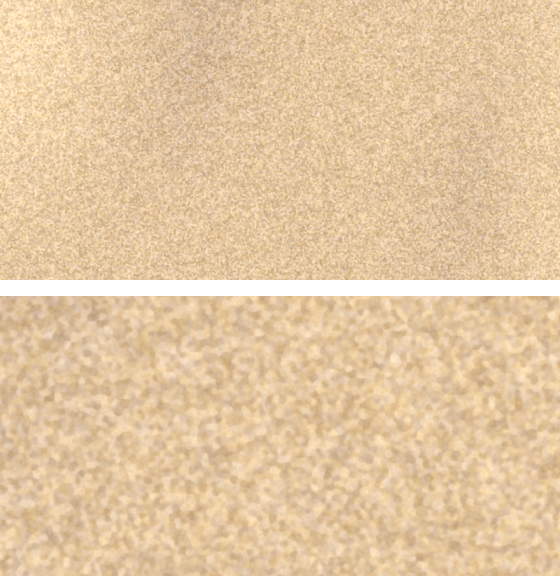
Top: the whole. Bottom: its middle third, enlarged.
This texture is drawn by a WebGL 2 fragment shader. Its source:

```glsl
#version 300 es
precision highp float;
// Fine dry sand in soft sunlight: blended scattered grains vary in brightness
// and warmth, faint slanting clumps group them, and broad shallow dunes
// add a sunlit corner and two greyish hollows.

uniform vec2 u_resolution;
out vec4 fragColor;

// Sizes are counted in cells per canvas height.
const float GRAIN_CELLS = 160.0;
const float SPECK_CELLS = 250.0;
const float CLUMP_CELLS = 62.0;
const float DRIFT_CELLS = 5.0;
const float GRAIN_SOFTNESS = 3.6;
const float CLUMP_ANGLE = 0.5;
const float CLUMP_STRETCH = 1.6;

const float GRAIN_CONTRAST = 0.038;
const float SPECK_CONTRAST = 0.012;
const float CLUMP_CONTRAST = 0.010;
const float DRIFT_CONTRAST = 0.004;
const float WARMTH_CONTRAST = 0.016;
const float DARK_GRAIN_BOOST = 0.25;

const vec3 SAND = vec3(0.897, 0.780, 0.627);
const vec3 TONE_AXIS = vec3(0.94, 1.03, 1.06);
const vec3 WARM_AXIS = vec3(0.45, 0.10, -1.0);
const vec3 SUNLIGHT = vec3(0.073, 0.082, 0.074);
const vec3 HOLLOW = vec3(-0.052, -0.048, -0.024);

// Integer hash giving two independent values in 0..1.
vec2 hash2(ivec2 cell, uint seed) {
    uvec2 v = uvec2(cell) * uvec2(1597u, 3571u) + uvec2(seed * 7919u, seed * 104u);
    for (int i = 0; i < 3; i++) {
        v = v * 1664525u + 10139u;
        v.x += v.y * 1664525u;
        v.y += v.x * 1664525u;
        v ^= v >> 16u;
    }
    return vec2(v >> 8u) / 16777216.0;
}

// Soft scattered grains; both channels have zero mean and unit variance.
vec2 grains(vec2 p, uint seed) {
    ivec2 home = ivec2(floor(p));
    vec2 total = vec2(0.0);
    float energy = 0.0;
    for (int y = -1; y <= 1; y++) {
        for (int x = -1; x <= 1; x++) {
            ivec2 cell = home + ivec2(x, y);
            vec2 offset = vec2(cell) + hash2(cell, seed) - p;
            float weight = exp(-GRAIN_SOFTNESS * dot(offset, offset));
            total += weight * (hash2(cell, seed + 1u) - 0.5);
            energy += weight * weight;
        }
    }
    return total * sqrt(12.0 / (energy + 1e-6));
}

// Smooth value noise in -1..1 for broad unevenness.
float drift(vec2 p) {
    ivec2 cell = ivec2(floor(p));
    vec2 f = fract(p);
    f = f * f * (3.0 - 2.0 * f);
    float low = mix(hash2(cell, 31u).x, hash2(cell + ivec2(1, 0), 31u).x, f.x);
    float high = mix(hash2(cell + ivec2(0, 1), 31u).x, hash2(cell + ivec2(1, 1), 31u).x, f.x);
    return mix(low, high, f.y) * 2.0 - 1.0;
}

float bell(float x) {
    return exp(-x * x);
}

// Large-scale light: bright left corner and right edge, two slanted hollows.
vec3 duneLight(vec2 p) {
    float corner = bell(p.x / 0.32) * bell((p.y - 0.82) / 0.50);
    float edge = 0.45 * smoothstep(1.72, 2.05, p.x);
    float upper = bell((p.x - mix(0.50, 0.76, p.y)) / 0.19) * smoothstep(0.0, 0.95, p.y);
    float lower = bell((p.x - mix(1.60, 1.80, p.y)) / 0.15) * bell((p.y - 0.30) / 0.42);
    return SUNLIGHT * (corner + edge) + HOLLOW * (upper + 0.65 * lower);
}

void main() {
    vec2 p = gl_FragCoord.xy / u_resolution.y;

    // Clumps are stretched along the slant of the wind.
    float c = cos(CLUMP_ANGLE), s = sin(CLUMP_ANGLE);
    vec2 slanted = vec2(c * p.x + s * p.y, c * p.y - s * p.x);
    slanted.x /= CLUMP_STRETCH;
    // The offset keeps cell indices positive.
    slanted.y += 2.0;

    vec2 grain = grains(p * GRAIN_CELLS, 3u);
    vec2 speck = grains(p * SPECK_CELLS, 11u);
    vec2 clump = grains(slanted * CLUMP_CELLS, 19u);

    // Brightness, with the darkest grains deepened.
    grain.x -= DARK_GRAIN_BOOST * max(-grain.x - 1.0, 0.0);
    float tone = GRAIN_CONTRAST * grain.x + SPECK_CONTRAST * speck.x
               + CLUMP_CONTRAST * clump.x + DRIFT_CONTRAST * drift(p * DRIFT_CELLS);
    float warmth = WARMTH_CONTRAST * (grain.y + 0.25 * clump.y);

    vec3 color = SAND + duneLight(p) + TONE_AXIS * tone + WARM_AXIS * warmth;
    fragColor = vec4(clamp(color, 0.0, 1.0), 1.0);
}
```
